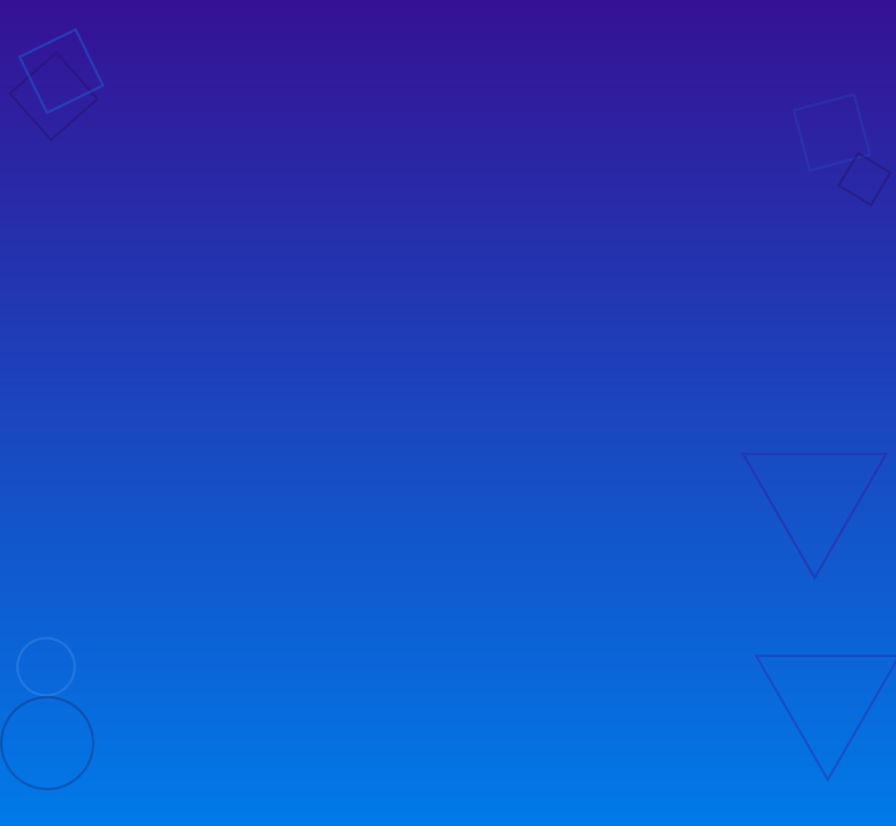
A Shadertoy shader for this background:

```glsl
// Draws a violet-to-azure gradient with faint outlined squares, triangles and circles near the edges.

const float ASPECT = 1.0847;       // design width over height
const float STROKE = 0.0016;       // half line width, in canvas heights

const vec3 VIOLET = vec3(0.208, 0.068, 0.580);
const vec3 AZURE  = vec3(0.000, 0.480, 0.912);
const vec3 COBALT = vec3(0.11, 0.36, 0.82);
const vec3 PLUM   = vec3(0.15, 0.06, 0.40);
const vec3 INDIGO = vec3(0.19, 0.14, 0.63);
const vec3 NAVY   = vec3(0.06, 0.20, 0.50);
const vec3 PALE   = vec3(0.60, 0.75, 1.00);

vec2 rotate(vec2 p, float degreesCcw) {
    float a = radians(degreesCcw);
    return vec2(cos(a) * p.x + sin(a) * p.y, cos(a) * p.y - sin(a) * p.x);
}

// Signed distances: square by half side, triangle (pointing down) by inradius
float square(vec2 p, float halfSide) {
    vec2 d = abs(p) - halfSide;
    return length(max(d, 0.0)) + min(max(d.x, d.y), 0.0);
}

float triangle(vec2 p, float inradius) {
    return max(p.y, abs(p.x) * 0.866 - p.y * 0.5) - inradius;
}

float circle(vec2 p, float radius) {
    return length(p) - radius;
}

// Blends a smooth outline of a shape over the base colour
vec3 outline(vec3 base, float dist, vec3 tint, float opacity, float pixel) {
    float coverage = 1.0 - smoothstep(-0.6 * pixel, 0.6 * pixel, abs(dist) - STROKE);
    return mix(base, tint, opacity * coverage);
}

void mainImage(out vec4 fragColor, in vec2 fragCoord) {
    vec2 uv = fragCoord / iResolution.xy;
    vec2 p = uv * vec2(ASPECT, 1.0);
    float pixel = 1.0 / min(iResolution.y, iResolution.x / ASPECT);

    // Background
    vec3 col = mix(AZURE, VIOLET, uv.y);

    // Upper left squares
    col = outline(col, square(rotate(p - vec2(0.0650, 0.8835), 41.5), 0.0375), PLUM, 0.42, pixel);
    col = outline(col, square(rotate(p - vec2(0.0742, 0.9138), 26.0), 0.0377), COBALT, 0.50, pixel);

    // Upper right squares
    col = outline(col, square(rotate(p - vec2(1.0071, 0.8397), 14.8), 0.0377), COBALT, 0.24, pixel);
    col = outline(col, square(rotate(p - vec2(1.0466, 0.7832), -31.0), 0.0228), PLUM, 0.42, pixel);

    // Lower right triangles
    col = outline(col, triangle(p - vec2(0.9862, 0.4004), 0.0500), INDIGO, 0.48, pixel);
    col = outline(col, triangle(p - vec2(1.0021, 0.1560), 0.0500), INDIGO, 0.38, pixel);

    // Lower left circles
    col = outline(col, circle(p - vec2(0.0558, 0.1928), 0.0346), PALE, 0.16, pixel);
    col = outline(col, circle(p - vec2(0.0572, 0.1003), 0.0556), NAVY, 0.42, pixel);

    fragColor = vec4(col, 1.0);
}
```
